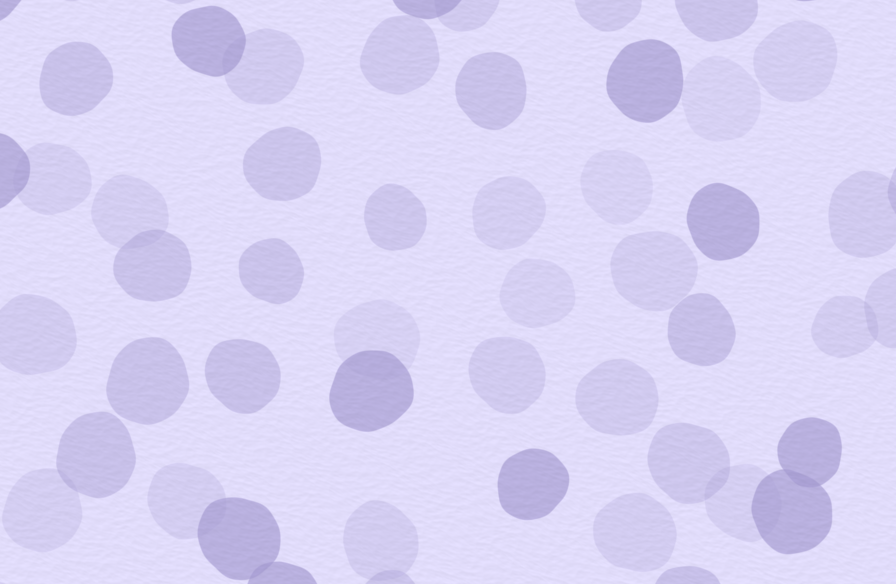
Write a Shadertoy shader that draws this pattern.

```glsl
vec2 hash2(vec2 p) {
    vec2 q = vec2(dot(p, vec2(127.1, 311.7)), dot(p, vec2(269.5, 183.3)));
    return fract(sin(q) * 43758.5);
}

// Distance to the nearest scattered point
float cellular(vec2 p) {
    vec2 cell = floor(p);
    float nearest = 4.0;
    for (int y = -1; y <= 1; y++)
    for (int x = -1; x <= 1; x++) {
        vec2 id = cell + vec2(x, y);
        vec2 d = id + hash2(id) - p;
        nearest = min(nearest, dot(d, d));
    }
    return sqrt(nearest);
}

// Wrinkled paper height: flat, slightly tilted cells in two sizes
float paperHeight(vec2 p) {
    p.y += 0.16 * p.x + 0.003 * sin(p.x * 47.0 + 2.0 * sin(p.y * 31.0));
    p.x += 0.004 * sin(p.y * 83.0 + p.x * 19.0);
    return cellular(p * vec2(46.0, 92.0)) + 0.5 * cellular(p * vec2(85.0, 170.0) + 37.0);
}

// Opacity of one hand-cut round dot
float dotCover(vec2 d, vec2 id, float pixel) {
    vec2 shape = hash2(id + 51.3);
    vec2 phase = 6.283 * hash2(id + 17.9);
    float a = atan(d.y, d.x);
    float wobble = 0.045 * sin(2.0 * a + phase.x)
                 + 0.025 * sin(3.0 * a + phase.y)
                 + 0.014 * sin(5.0 * a + phase.x + phase.y)
                 + 0.007 * sin(9.0 * a - phase.y);
    float radius = mix(0.055, 0.074, shape.x) * (1.0 + wobble);
    float opacity = shape.y < 0.3 ? 0.64 : mix(0.16, 0.42, (shape.y - 0.3) / 0.7);
    return opacity * smoothstep(pixel, -pixel, length(d) - radius);
}

void mainImage(out vec4 fragColor, in vec2 fragCoord) {
    vec2 p = fragCoord / iResolution.y;
    float pixel = 1.0 / iResolution.y;

    // Layered translucent dots, one jittered dot per grid cell
    const float spacing = 0.19;
    vec2 cell = floor(p / spacing);
    float clearness = 1.0;
    for (int y = -1; y <= 1; y++)
    for (int x = -1; x <= 1; x++) {
        vec2 id = cell + vec2(x, y);
        vec2 center = (id + mix(vec2(0.08), vec2(0.92), hash2(id + 8.4))) * spacing;
        clearness *= 1.0 - dotCover(p - center, id, pixel);
    }
    vec3 paper = vec3(0.882, 0.863, 0.982);
    vec3 ink = vec3(0.635, 0.595, 0.81);
    vec3 color = mix(ink, paper, clearness);

    // Emboss the paper grain with light from above
    float relief = paperHeight(p) - paperHeight(p + vec2(-0.0015, 0.0035));
    color *= 1.0 + 0.042 * relief;

    fragColor = vec4(color, 1.0);
}
```
